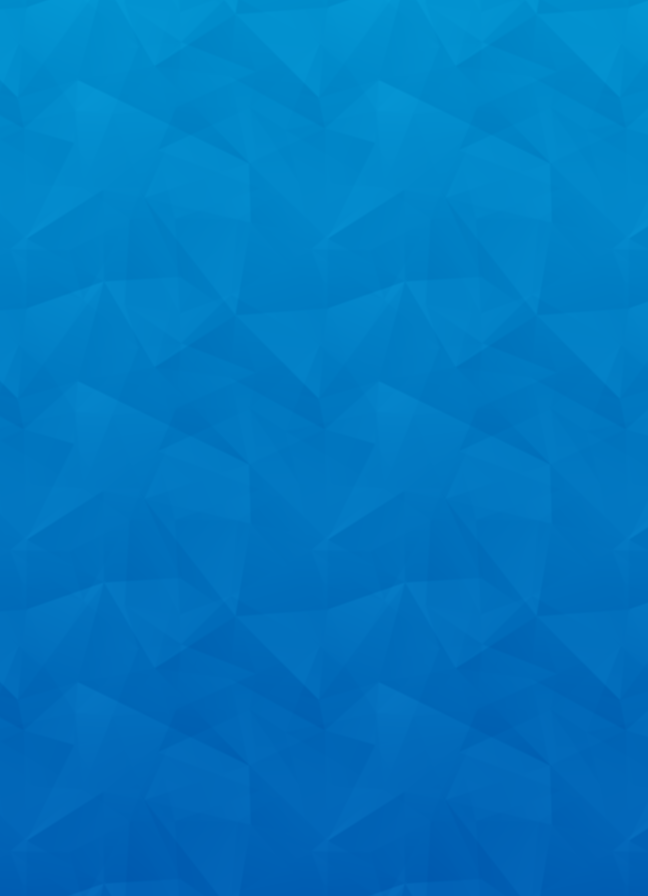
A WebGL 1 fragment shader for this background:

```glsl
precision highp float;

uniform vec2 u_resolution;

const float TILE_SIZE = 0.336;
const float EDGE_SOFTNESS = 0.0018;
const float TAU = 6.2831853;

vec2 hash2(vec2 p, float seed) {
    vec3 q = fract((p.xyx + seed) * vec3(0.1031, 0.1030, 0.0973));
    q += dot(q, q.yzx + 33.33);
    return fract((q.xx + q.yz) * q.zy);
}

// Mesh corner, jittered identically in every tile
vec2 meshCorner(vec2 cell, float cells, float seed) {
    return cell + 0.8 * (hash2(mod(cell, cells), seed) - 0.5);
}

float edgeDistance(vec2 p, vec2 a, vec2 b) {
    vec2 along = b - a;
    vec2 offset = p - a;
    return (along.x * offset.y - along.y * offset.x) / max(length(along), 0.001);
}

// Broad light and dark regions, one cycle per tile
float broadTone(vec2 tilePos) {
    vec2 wave = cos(TAU * (tilePos - vec2(0.7, 0.6)));
    return -0.22 * wave.x - 0.16 * wave.y;
}

// Returns weighted tone and coverage of one shaded triangle
vec2 triangleFacet(vec2 p, vec2 a, vec2 b, vec2 c, vec2 id, float cells, float seed) {
    float inside = min(edgeDistance(p, a, b), min(edgeDistance(p, b, c), edgeDistance(p, c, a)));
    float softness = EDGE_SOFTNESS * cells / TILE_SIZE;
    float coverage = smoothstep(-softness, softness, inside);

    vec2 centre = (a + b + c) / 3.0;
    vec2 random = hash2(id, seed + 5.7);
    float angle = TAU * random.y;
    float slope = 0.7 * dot(p - centre, vec2(cos(angle), sin(angle)));
    float tone = 1.8 * (random.x - 0.5) + slope + broadTone(centre / cells);
    return vec2(tone, 1.0) * coverage;
}

// Repeating triangular mesh with a flat, slightly graded tone per facet
float facetLayer(vec2 tilePos, float cells, float seed) {
    vec2 p = tilePos * cells;
    vec2 total = vec2(0.0, 0.0001);
    for (int y = -1; y <= 1; y++) {
        for (int x = -1; x <= 1; x++) {
            vec2 cell = floor(p) + vec2(float(x), float(y));
            vec2 a = meshCorner(cell, cells, seed);
            vec2 b = meshCorner(cell + vec2(1.0, 0.0), cells, seed);
            vec2 c = meshCorner(cell + vec2(1.0, 1.0), cells, seed);
            vec2 d = meshCorner(cell + vec2(0.0, 1.0), cells, seed);

            // Split each quad along a random diagonal
            vec2 id = mod(cell, cells);
            bool rising = hash2(id, seed + 11.3).x > 0.5;
            vec2 firstTip = rising ? c : d;
            vec2 secondBase = rising ? a : b;
            total += triangleFacet(p, a, b, firstTip, id, cells, seed);
            total += triangleFacet(p, secondBase, c, d, id + 20.0, cells, seed);
        }
    }
    return total.x / total.y;
}

vec3 verticalGradient(float height) {
    return mix(vec3(0.003, 0.376, 0.705), vec3(0.003, 0.562, 0.805), height);
}

void main() {
    vec2 p = gl_FragCoord.xy / u_resolution.y;
    vec2 tilePos = p / TILE_SIZE;

    float tone = 0.75 * facetLayer(tilePos, 4.0, 23.6)
               + 0.38 * facetLayer(tilePos, 5.0, 41.9);

    vec3 color = verticalGradient(p.y) + tone * vec3(0.014, 0.034, 0.028);
    gl_FragColor = vec4(clamp(color, 0.0, 1.0), 1.0);
}
```
